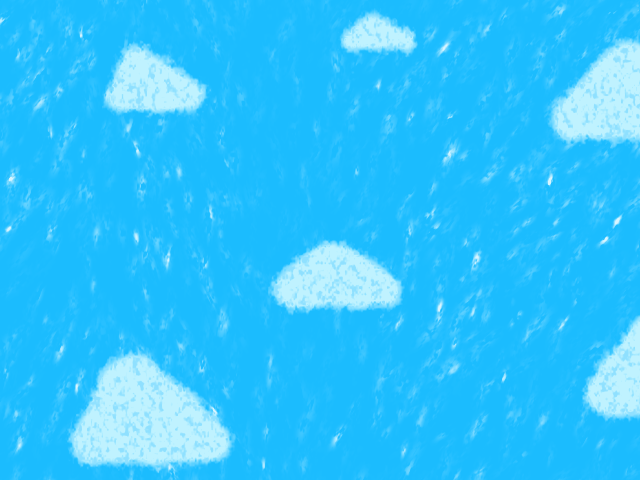
Give the GLSL for this pattern, as a Shadertoy shader.

```glsl
// Chalky white clouds on a bright blue sky covered with short crayon strokes.

const vec3 SKY = vec3(0.105, 0.738, 0.998);
const vec3 CHALK = vec3(0.93, 0.985, 1.0);
const vec3 CLOUD_SHADE = vec3(0.56, 0.88, 1.0);
const vec3 CLOUD_LIGHT = vec3(0.75, 0.95, 1.0);

const int CLOUD_COUNT = 6;

float hash(vec2 p) {
    vec3 q = fract(vec3(p.xyx) * 0.1031);
    q += dot(q, q.yzx + 33.33);
    return fract((q.x + q.y) * q.z);
}

float noise(vec2 p) {
    vec2 cell = floor(p), f = fract(p);
    f = f * f * (3.0 - 2.0 * f);
    float low = mix(hash(cell), hash(cell + vec2(1, 0)), f.x);
    float high = mix(hash(cell + vec2(0, 1)), hash(cell + vec2(1, 1)), f.x);
    return mix(low, high, f.y);
}

// Two octaves of paper grain.
float grain(vec2 p) {
    return 0.6 * noise(p) + 0.4 * noise(p * 2.1 + 17.0);
}

// Capsule whose radius (z) changes from one end to the other.
float taperedCapsule(vec2 p, vec3 a, vec3 b) {
    vec2 axis = b.xy - a.xy;
    float t = clamp(dot(p - a.xy, axis) / dot(axis, axis), 0.0, 1.0);
    return length(p - a.xy - t * axis) - mix(a.z, b.z, t);
}

// Cloud of half width 1 standing on y = 0, with a shifted top lobe.
float cloudShape(vec2 p, float lean, float height) {
    vec3 left = vec3(-0.70, 0.29, 0.29);
    vec3 right = vec3(0.70, 0.31, 0.30);
    vec3 top = vec3(lean, height - 0.40, 0.40);
    float sides = min(taperedCapsule(p, left, top), taperedCapsule(p, top, right));
    return min(sides, taperedCapsule(p, left, right));
}

// Distance to the nearest cloud; each is x, base y, half width, lean.
float cloudField(vec2 p) {
    vec4 place[CLOUD_COUNT] = vec4[](
        vec4(0.326, 0.767, 0.104, -0.38), vec4(0.788, 0.892, 0.076, -0.12),
        vec4(1.320, 0.705, 0.174, -0.05), vec4(0.703, 0.357, 0.134, -0.10),
        vec4(0.312, 0.030, 0.170, -0.20), vec4(1.389, 0.130, 0.174, 0.0));
    float height[CLOUD_COUNT] = float[](1.36, 1.08, 1.20, 1.06, 1.38, 1.40);
    float d = 10.0;
    for (int i = 0; i < CLOUD_COUNT; i++) {
        vec2 q = (p - place[i].xy) / place[i].z;
        d = min(d, cloudShape(q, place[i].w, height[i]) * place[i].z);
    }
    return d;
}

// Stroke tilt from the vertical: upright left of centre, slanted elsewhere.
float strokeTilt(vec2 p, float jitter) {
    return -0.15 + 0.7 * smoothstep(0.0, 0.5, abs(p.x - 0.42)) + 0.7 * (jitter - 0.5);
}

// Scattered grainy strokes, one per cell, with the given length and width.
float strokes(vec2 p, float cellSize, vec2 size, float rarity, float seed) {
    vec2 home = floor(p / cellSize);
    float ink = 0.0;
    for (int y = -1; y <= 1; y++)
    for (int x = -1; x <= 1; x++) {
        vec2 id = home + vec2(x, y);
        vec2 key = id + seed;
        vec2 centre = (id + vec2(hash(key), hash(key + 41.3))) * cellSize;
        float tilt = strokeTilt(centre, hash(key + 83.7));
        vec2 along = vec2(sin(tilt), cos(tilt));
        vec2 offset = p - centre;
        vec2 q = vec2(dot(offset, along), dot(offset, vec2(along.y, -along.x)));
        vec2 r = q / (size * mix(0.7, 1.2, hash(key + 7.9)));
        float tooth = smoothstep(0.34, 0.75, grain(q * vec2(75.0, 150.0) + key * 9.0));
        float strength = pow(hash(key + 61.1), rarity);
        ink += strength * exp(-dot(r, r)) * tooth;
    }
    return ink;
}

void mainImage(out vec4 fragColor, in vec2 fragCoord) {
    vec2 p = fragCoord / iResolution.y;

    // Sky: faint wide strokes below, brighter short ones above.
    float density = mix(0.45, 1.25, smoothstep(0.25, 0.75, noise(p * 5.0 + 3.0)));
    float faint = strokes(p, 0.045, vec2(0.026, 0.010), 1.6, 11.0);
    float bright = strokes(p, 0.058, vec2(0.017, 0.006), 2.2, 205.0);
    float ink = clamp(density * (0.36 * faint + 0.95 * bright), 0.0, 0.9);
    vec3 colour = mix(SKY, CHALK, ink);

    // Clouds: rough powdery rim and mottled inside.
    float paper = grain(p * vec2(125.0, 95.0));
    float wobble = noise(p * 28.0) - 0.5;
    float d = cloudField(p) + 0.010 * wobble + 0.022 * (paper - 0.5);
    float cover = smoothstep(0.009, -0.010, d);
    float powder = smoothstep(0.20, 0.52, paper - 6.0 * max(d + 0.02, 0.0));
    colour = mix(colour, mix(CLOUD_SHADE, CLOUD_LIGHT, powder), cover);

    fragColor = vec4(colour, 1.0);
}
```
